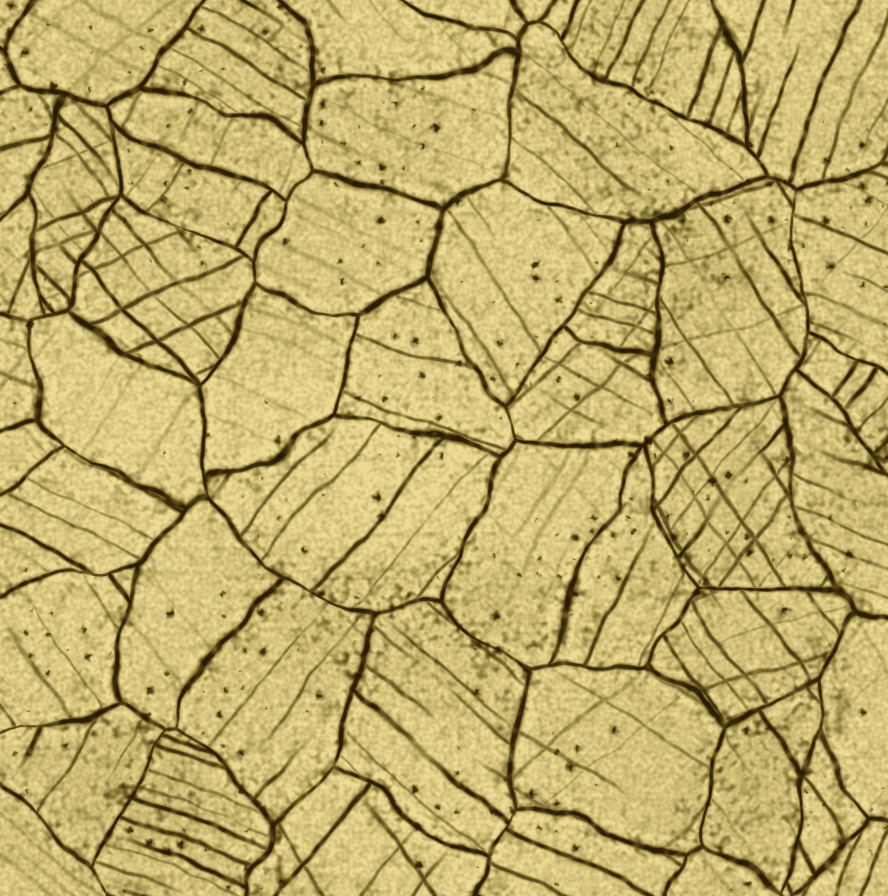
This texture is drawn by a Shadertoy shader. Its source:

```glsl
#define GRAINS 8.0
#define MERGED 0.4
#define BORDER_WIDTH 0.0031
#define CLEAVAGE_WIDTH 0.0025
#define SPECK_GRID 46.0
#define MOTTLE 0.165
#define DIRT 0.6
#define LIGHT vec3(0.90, 0.83, 0.555)
#define DARK vec3(0.15, 0.09, 0.005)

vec2 hash2(vec2 p) {
    vec3 q = fract(p.xyx * vec3(0.1031, 0.1030, 0.0973));
    q += dot(q, q.yzx + 33.33);
    return fract((q.xx + q.yz) * q.zy);
}

float gradientDot(vec2 cell, vec2 offset) {
    return dot(hash2(cell) * 2.0 - 1.0, offset);
}

float gnoise(vec2 p) {
    vec2 i = floor(p), f = p - i;
    vec2 u = f * f * f * (f * (f * 6.0 - 15.0) + 10.0);
    vec2 e = vec2(1.0, 0.0);
    return 1.4 * mix(
        mix(gradientDot(i, f), gradientDot(i + e, f - e), u.x),
        mix(gradientDot(i + e.yx, f - e.yx), gradientDot(i + 1.0, f - 1.0), u.x), u.y);
}

// Line profile with a dark core, never thinner than a pixel
float stroke(float d, float width) {
    float w = max(width, 0.6 / iResolution.y);
    return min(1.25 * exp(-d * d / (w * w)), 1.0);
}

// Sites are sparser in some places, so grain sizes vary
bool siteExists(vec2 cell) {
    return hash2(cell + 71.0).x > MERGED + 0.4 * gnoise(cell * 0.37 + 4.0);
}

// Voronoi grains: x = distance to border, yz = grain id
vec3 grainMap(vec2 p) {
    p *= GRAINS;
    vec2 base = floor(p), id = base, nearest = vec2(9.0);
    for (int k = 0; k < 49; k++) {
        vec2 cell = base + vec2(k % 7, k / 7) - 3.0;
        vec2 r = cell + hash2(cell) - p;
        if (siteExists(cell) && dot(r, r) < dot(nearest, nearest)) {
            nearest = r;
            id = cell;
        }
    }
    float border = 9.0;
    for (int k = 0; k < 49; k++) {
        vec2 cell = base + vec2(k % 7, k / 7) - 3.0;
        vec2 r = cell + hash2(cell) - p;
        if (siteExists(cell) && cell != id)
            border = min(border, dot(0.5 * (r + nearest), normalize(r - nearest)));
    }
    return vec3(border / GRAINS, id);
}

// Broken, roughly parallel cracks inside one grain
float cleavage(vec2 p, vec2 seed, float angle, float spacing) {
    float c = cos(angle), s = sin(angle);
    vec2 q = vec2(c * p.x + s * p.y, c * p.y - s * p.x);
    q.y += 0.009 * gnoise(q * 9.0 + seed) + 0.003 * gnoise(q * 38.0);
    float row = floor(q.y / spacing);
    vec2 h = hash2(seed * 3.0 + row);
    float d = (fract(q.y / spacing) - 0.2 - 0.6 * h.x) * spacing;
    float broken = smoothstep(-0.4, 0.0, gnoise(vec2(q.x * 6.0, row * 5.37) + seed));
    return stroke(d, CLEAVAGE_WIDTH * (0.55 + 0.6 * h.y)) * broken * (0.3 + 0.7 * h.y);
}

// Scattered dark inclusions, denser in clusters
float specks(vec2 p) {
    vec2 g = p * SPECK_GRID, cell = floor(g);
    vec2 h = hash2(cell + 19.0);
    vec2 r = g - cell - 0.25 - 0.5 * hash2(cell + 43.0);
    r += 0.14 * vec2(gnoise(g * 4.0), gnoise(g * 4.0 + 31.0));
    float present = step(h.x, 0.14 + 0.6 * gnoise(cell * 0.13));
    return present * stroke(length(r) / SPECK_GRID, 0.0013 + 0.0032 * h.y * h.y) * (0.4 + 0.6 * h.y);
}

void mainImage(out vec4 fragColor, in vec2 fragCoord) {
    vec2 p = fragCoord / iResolution.y;

    // Wavy grain borders with uneven weight
    vec2 bent = p + 0.035 * vec2(gnoise(p * 6.0), gnoise(p * 6.0 + 40.0));
    bent += 0.009 * vec2(gnoise(p * 22.0), gnoise(p * 22.0 + 60.0));
    bent += 0.0012 * vec2(gnoise(p * 75.0), gnoise(p * 75.0 + 20.0));
    vec3 grain = grainMap(bent);
    float weight = 0.9 + 0.7 * gnoise(p * 13.0 + 8.0);
    float lines = stroke(grain.x, BORDER_WIDTH * weight) * clamp(0.4 + 0.65 * weight, 0.0, 1.0);

    // Cleavage: mostly falling to the right, sometimes steep, sometimes crossed
    vec2 look = hash2(grain.yz + 5.0), kind = hash2(grain.yz + 23.0);
    float angle = kind.x < 0.7 ? -0.3 - 0.7 * look.x : 0.85 + 0.4 * look.x;
    float spacing = mix(0.019, 0.058, look.y);
    float cracks = cleavage(p, grain.yz, angle, spacing);
    if (kind.y < 0.4)
        cracks = max(cracks, 0.85 * cleavage(p, grain.yz + 13.0, angle + 1.25, spacing * 1.6));
    float cracked = smoothstep(0.25, 0.5, hash2(grain.yz + 37.0).x);
    cracks *= 0.25 + 0.75 * cracked;
    lines = max(lines, cracks);
    lines *= clamp(0.95 + 0.5 * gnoise(p * 85.0 + 50.0), 0.0, 1.0);

    // Fine mottle, dirt along the borders and broad shading
    float fine = gnoise(p * 190.0) + 0.55 * gnoise(p * 85.0 + 9.0);
    float dirt = max(0.8 * gnoise(p * 40.0) + gnoise(p * 120.0), 0.0);
    float cloud = smoothstep(0.0, 0.5, gnoise(p * 5.0 + 3.0));
    dirt *= exp(-grain.x * 50.0) + 0.5 * cloud + 0.2 * cracked;
    float tone = 0.947 + MOTTLE * fine + 0.08 * gnoise(p * 3.0) - 0.05 * cloud;
    tone -= DIRT * dirt;
    tone += 0.06 * stroke(grain.x - 0.01, 0.003);
    tone *= (1.0 - 0.97 * lines) * (1.0 - 0.92 * specks(p));

    vec3 color = mix(DARK, LIGHT, pow(vec3(clamp(tone, 0.0, 1.04)), vec3(1.0, 1.0, 1.35)));
    fragColor = vec4(color, 1.0);
}
```
